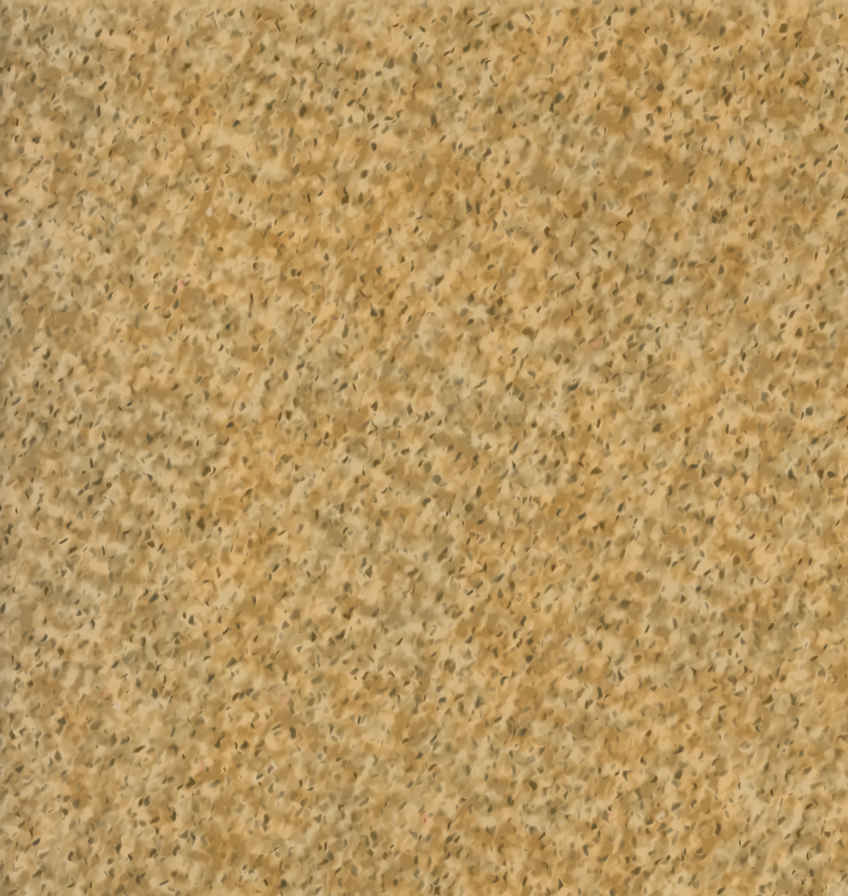
Write a Shadertoy shader that draws this texture.

```glsl
const vec3 OCHRE = vec3(0.65, 0.51, 0.29);
const vec3 SAND = vec3(0.745, 0.61, 0.385);
const vec3 CREAM = vec3(0.825, 0.70, 0.495);
const vec3 RUST = vec3(0.035, -0.015, -0.060);
const vec3 BROWN_SPECK = vec3(0.38, 0.27, 0.09);
const vec3 GREY_SPECK = vec3(0.31, 0.28, 0.18);
const vec3 PINK_FLECK = vec3(0.86, 0.60, 0.47);
const vec3 PALE_FLECK = vec3(0.86, 0.77, 0.64);

const float LEAN = 0.35;          // tilt of the grain from vertical, radians
const float GRAIN_SCALE = 85.0;   // grains per canvas height
const float TONE_GAIN = 2.3;
const float SPECK_SCALE = 68.0;
const float SPECK_SHARE = 0.52;
const float DUST_SCALE = 115.0;
const float DUST_SHARE = 0.30;
const float FLECK_SCALE = 42.0;
const float FLECK_SHARE = 0.035;

float hash(vec2 p) {
    return fract(sin(dot(p, vec2(127.1, 311.7))) * 43758.5);
}

float noise(vec2 p) {
    vec2 cell = floor(p), f = fract(p);
    f = f * f * (3.0 - 2.0 * f);
    float low = mix(hash(cell), hash(cell + vec2(1, 0)), f.x);
    float high = mix(hash(cell + vec2(0, 1)), hash(cell + vec2(1, 1)), f.x);
    return mix(low, high, f.y);
}

mat2 rotation(float angle) {
    float c = cos(angle), s = sin(angle);
    return mat2(c, s, -s, c);
}

// Soft scattered ellipses: x is coverage, y a random value per ellipse
vec2 scatter(vec2 p, float share, vec2 radius, float seed) {
    vec2 home = floor(p), best = vec2(0.0);
    for (int j = -1; j <= 1; j++)
    for (int i = -1; i <= 1; i++) {
        vec2 cell = home + vec2(i, j);
        vec2 key = cell + seed;
        if (hash(key + 5.3) > share) continue;
        vec2 center = cell + vec2(hash(key + 11.7), hash(key + 23.1));
        vec2 d = rotation(1.3 * (hash(key + 37.9) - 0.5)) * (p - center);
        d /= radius * mix(0.65, 1.25, hash(key + 41.3));
        float strength = mix(0.25, 1.0, hash(key + 53.7));
        float cover = strength * (1.0 - smoothstep(0.35, 1.4, length(d)));
        if (cover > best.x) best = vec2(cover, hash(key + 67.1));
    }
    return best;
}

void mainImage(out vec4 fragColor, in vec2 fragCoord) {
    vec2 uv = fragCoord / iResolution.y;
    vec2 side = fragCoord / iResolution.xy;
    vec2 p = rotation(LEAN) * uv + 3.0;

    // Ragged outlines for grains and specks
    vec2 warp = vec2(noise(p * 150.0), noise(p * 150.0 + 71.0)) - 0.5;
    vec2 q = p + 0.005 * warp;

    // Mottled ground of sandy grains
    vec2 g = q * GRAIN_SCALE * vec2(1.2, 0.8);
    float tone = 0.50 * noise(g) + 0.30 * noise(g * 2.1 + 17.0)
               + 0.20 * noise(g * 0.45 + 39.0);
    tone = clamp((tone - 0.5) * TONE_GAIN + 0.5, 0.0, 1.0);
    vec3 color = mix(OCHRE, SAND, smoothstep(0.0, 0.55, tone));
    color = mix(color, CREAM, smoothstep(0.45, 1.0, tone));

    // Patches of warmer and greyer stain
    float stain = noise(q * 50.0 + 13.0) + 0.6 * noise(p * 9.0 + 29.0) - 0.8;
    color += RUST * stain;

    // Pale and pink flecks
    vec2 fleck = scatter(q * FLECK_SCALE, FLECK_SHARE, vec2(0.20, 0.26), 91.0);
    color = mix(color, fleck.y < 0.4 ? PINK_FLECK : PALE_FLECK, 0.8 * fleck.x);

    // Dark mineral specks, thicker in drifting patches
    float drift = 0.6 + 0.7 * noise(p * 13.0 + 47.0);
    vec2 dust = scatter(q * DUST_SCALE, DUST_SHARE, vec2(0.28, 0.42), 19.0);
    vec2 speck = scatter(q * SPECK_SCALE, SPECK_SHARE * drift, vec2(0.19, 0.38), 7.0);
    color = mix(color, mix(BROWN_SPECK, GREY_SPECK, dust.y), 0.45 * dust.x);
    color = mix(color, mix(BROWN_SPECK, GREY_SPECK, speck.y), 0.85 * speck.x);

    // Uneven light, a greyer left edge and a pale top rim
    color *= 0.98 + 0.05 * noise(uv * 4.0 + 5.0);
    color = mix(color, vec3(dot(color, vec3(0.33))), 0.15 * (1.0 - smoothstep(0.0, 0.3, side.x)));
    color *= mix(0.92, 1.0, smoothstep(0.0, 0.02, side.x));
    color = mix(color, CREAM, 0.5 * smoothstep(0.988, 1.0, side.y));

    fragColor = vec4(clamp(color, 0.0, 1.0), 1.0);
}
```
